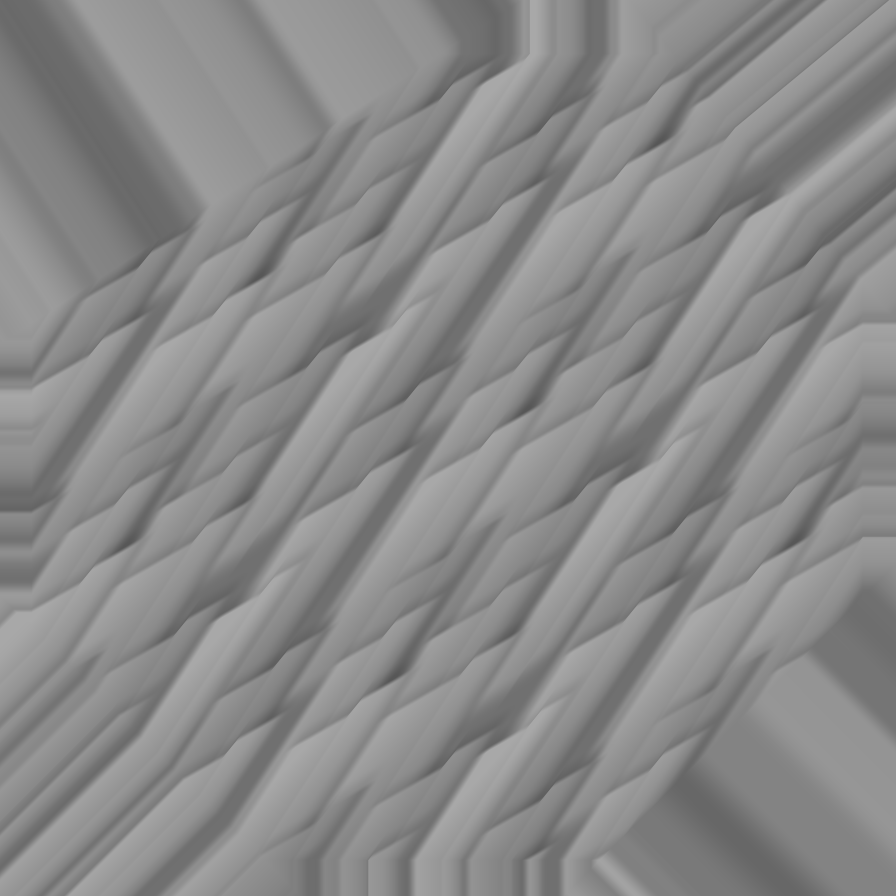
This texture is drawn by a Shadertoy shader. Its source:

```glsl
const float CELLS = 9.0;      // scale cells across the canvas
const float PERIOD = 3.0;     // cells before the pattern repeats
const vec2 TILT = vec2(0.896, -0.444);
const vec2 EDGE_DIR = vec2(0.56, 0.83);
const vec2 LONG_DIR = vec2(0.12, 0.99);

vec3 hash3(vec2 cell) {
    vec3 k = vec3(dot(cell, vec2(127.1, 311.7)),
                  dot(cell, vec2(269.5, 183.3)),
                  dot(cell, vec2(419.2, 371.9)));
    return fract(sin(k) * 4375.85);
}

float ramp(float center, float halfWidth, float x) {
    return smoothstep(center - halfWidth, center + halfWidth, x);
}

// Projects a point onto a half plane, which smears the area beyond it.
vec2 clampToEdge(vec2 p, vec2 normal, float reach) {
    return p - normal * max(dot(p, normal) - reach, 0.0);
}

vec2 clampToOctagon(vec2 p) {
    p = clampToEdge(p, vec2(-0.55, 0.835), 0.372);
    p = clampToEdge(p, vec2(0.707, -0.707), 0.445);
    p = clampToEdge(p, vec2(0.77, 0.638), 0.475);
    p = clampToEdge(p, vec2(-0.707, -0.707), 0.47);
    return clamp(p, vec2(-0.465, -0.46), vec2(0.463, 0.44));
}

// Paints one slanted scale; local is measured from its tip.
float paintScale(float under, vec2 local, vec3 seed) {
    float width = mix(1.15, 1.65, seed.x);
    float split = -width * mix(0.3, 0.6, seed.y);
    float facet = ramp(split, 0.035, local.x);
    float along = local.y - 0.17 * facet;
    float across = clamp(-local.x / width, 0.0, 1.0);

    // Soft sides, crisp top, faded foot
    float sides = (1.0 - ramp(-0.04, 0.12, local.x))
                * ramp(-width, 0.1, local.x);
    float body = sides * (1.0 - ramp(0.0, 0.055, along))
               * ramp(-2.8, 0.3, along);
    float shadow = sides * (1.0 - smoothstep(0.0, 0.32, along))
                 * ramp(-2.8, 0.3, along);

    // Light from the upper left, dark crease on the right
    float shade = 0.545 + 0.15 * (seed.z - 0.5);
    shade += 0.12 * (across - 0.45) + 0.028 * facet;
    shade += 0.05 * clamp(1.0 + 0.8 * along, -1.0, 1.0);
    shade -= 0.075 * smoothstep(-0.4, 0.05, local.x);

    return mix(under - 0.05 * shadow, shade, body);
}

// Overlaps scales from the upper right to the lower left.
float scales(vec2 q) {
    mat2 toScale = inverse(mat2(EDGE_DIR, LONG_DIR));
    vec2 home = floor(q);
    float tone = 0.44;
    for (int row = 5; row >= -1; row--) {
        for (int col = 2; col >= -1; col--) {
            vec2 cell = home + vec2(col, row);
            vec2 id = mod(cell, PERIOD);
            vec2 tip = cell + 0.15 + 0.7 * hash3(id + 7.0).xy;
            tone = paintScale(tone, toScale * (q - tip), hash3(id + 1.0));
        }
    }
    return tone;
}

void mainImage(out vec4 fragColor, in vec2 fragCoord) {
    vec2 p = clampToOctagon(fragCoord / iResolution.xy - 0.5);
    vec2 q = CELLS * vec2(dot(p, TILT), dot(p, vec2(-TILT.y, TILT.x)));
    float tone = clamp(scales(q), 0.34, 0.66);
    fragColor = vec4(vec3(tone), 1.0);
}
```
